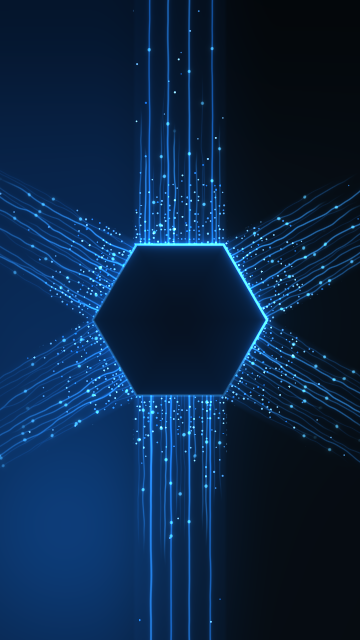
Reproduce this background procedurally as a WebGL 1 fragment shader.

```glsl
precision highp float;
// Glowing hexagon with six streams of wavy light threads and sparks on deep blue.
uniform vec2 u_resolution;

const float PI = 3.14159265;
const float APOTHEM = 0.2095;
const float HALF_SIDE = 0.121;
const vec3 DEEP_BLUE = vec3(0.03, 0.135, 0.28);
const vec3 NIGHT = vec3(0.022, 0.045, 0.068);
const vec3 AZURE = vec3(0.07, 0.37, 0.76);
const vec3 CYAN = vec3(0.36, 0.80, 0.98);

float hash(vec2 p) {
  return fract(sin(dot(p, vec2(127.1, 311.7))) * 43758.5453);
}

float noise(float x, float seed) {
  float i = floor(x);
  float f = fract(x);
  f = f * f * (3.0 - 2.0 * f);
  return mix(hash(vec2(i, seed)), hash(vec2(i + 1.0, seed)), f) - 0.5;
}

float blob(vec2 p, vec2 center, vec2 radius) {
  vec2 q = (p - center) / radius;
  return exp(-dot(q, q));
}

float disc(float dist, float radius, float pixel) {
  return 1.0 - smoothstep(radius - 0.5 * pixel, radius + pixel, dist);
}

// Backdrop: blue on the left, near black on the right
vec3 backdrop(vec2 p) {
  vec3 color = mix(DEEP_BLUE, NIGHT, smoothstep(-0.25, 0.28, p.x));
  color += vec3(0.02, 0.10, 0.19) * blob(p, vec2(-0.32, -0.58), vec2(0.34, 0.36));
  color += vec3(0.005, 0.02, 0.04) * blob(p, vec2(-0.45, 0.0), vec2(0.25, 0.3));
  color += vec3(0.003, 0.035, 0.07) * blob(p, vec2(0.05, 0.0), vec2(0.38, 0.36));
  return color * (1.0 - 0.4 * smoothstep(0.35, 0.95, p.y));
}

// Threads: x = across the stream, y = distance out from the edge
vec3 threads(vec2 q, float seed, float upright, float pixel) {
  vec3 light = vec3(0.0);
  for (int i = 0; i < 17; i++) {
    float id = float(i) + seed * 31.0;
    float pick = hash(vec2(id, 1.7));
    // Every fourth upright thread is a long straight beam
    float beam = upright * step(mod(float(i) + 2.0, 4.0), 0.5);
    float reach = mix(0.14, 0.55, hash(vec2(id, 4.3))) + 0.12 * (1.0 - upright) + 0.75 * beam;
    float power = max(mix(0.22, 0.9, pick * pick), beam * 0.8);
    float slot = (float(i) + 0.5 + 0.7 * (hash(vec2(id, 8.1)) - 0.5)) / 17.0;
    float sway = noise(q.y * 14.0, id) + 0.25 * noise(q.y * 45.0, id + 9.0);
    float axis = (slot * 2.0 - 1.0) * HALF_SIDE + sway * mix(0.012, 0.005, upright) * (1.0 - 0.6 * beam);
    float across = abs(q.x - axis);
    float fade = (1.0 - smoothstep(reach * 0.75, reach, q.y))
               * mix(1.0, 0.7, smoothstep(0.0, 0.45, q.y));
    float core = disc(across, mix(0.0004, 0.0013, pick) + 0.0008 * beam, pixel);
    light += fade * power * (mix(AZURE, CYAN, 0.45 * pick) * core * 0.8
           + AZURE * (0.22 + 0.2 * beam) * exp(-across / 0.005));

    // Sparse beads riding on the thread
    float cell = floor(q.y / 0.075);
    float chance = hash(vec2(cell, id + 2.0));
    float along = (cell + 0.2 + 0.6 * hash(vec2(cell, id + 5.0))) * 0.075;
    float dist = length(vec2(across, q.y - along));
    float bead = disc(dist, mix(0.001, 0.004, chance), pixel) + 0.35 * exp(-dist / 0.005);
    light += CYAN * bead * step(0.8, chance) * fade * 0.65;
  }
  return light;
}

// Sparks: jittered grid that thins out away from the edge
vec3 sparks(vec2 q, float seed, float pixel) {
  const float CELL = 0.0115;
  vec2 id = floor(q / CELL);
  float chance = hash(id + seed * 17.0);
  vec2 jitter = vec2(hash(id + seed + 3.1), hash(id + seed + 7.7));
  float dist = length(q - (id + 0.22 + 0.56 * jitter) * CELL);
  float density = 0.55 * exp(-pow(q.y / 0.13, 2.0));
  float glow = disc(dist, mix(0.0007, 0.0021, jitter.x), pixel);
  return mix(AZURE, vec3(0.65, 0.92, 1.0), jitter.y) * glow * step(chance, density);
}

void main() {
  vec2 p = (gl_FragCoord.xy - 0.5 * u_resolution) / u_resolution.x;
  float pixel = 1.0 / u_resolution.x;

  // Fold the plane onto the nearest of the six sides
  float sector = floor(atan(p.y, p.x) / (PI / 3.0));
  float angle = (sector + 0.5) * PI / 3.0;
  vec2 normal = vec2(cos(angle), sin(angle));
  vec2 q = vec2(dot(p, vec2(normal.y, -normal.x)), dot(p, normal) - APOTHEM);
  float upright = smoothstep(0.8, 0.95, abs(normal.y));
  float outside = smoothstep(-pixel, pixel, q.y);

  // Streams
  float strip = 1.0 - smoothstep(HALF_SIDE, HALF_SIDE + 0.012, abs(q.x));
  vec3 stream = threads(q, sector + 4.0, upright, pixel);
  stream += sparks(q, sector + 4.0, pixel);
  stream += AZURE * (0.15 * exp(-q.y * 11.0) + 0.04 * upright);
  stream *= mix(0.65, 1.0, smoothstep(-0.5, -0.15, p.x));

  // Dark inner plate
  float rim = smoothstep(-0.2, 0.0, q.y);
  vec3 plate = mix(vec3(0.022, 0.07, 0.135), vec3(0.022, 0.10, 0.20), rim);
  vec3 color = mix(plate, backdrop(p) + stream * strip, outside);

  // Neon outline, strongest towards the upper right
  float facing = dot(p / max(length(p), 0.001), vec2(0.643, 0.766));
  float strength = mix(0.22, 1.0, smoothstep(-0.2, 0.7, facing));
  float edge = length(vec2(max(abs(q.x) - HALF_SIDE, 0.0), q.y));
  color += strength * (CYAN * disc(edge, 0.0024, pixel) * 0.95
         + AZURE * (0.7 * exp(-edge / 0.008) + 0.14 * exp(-edge / 0.035)));

  gl_FragColor = vec4(min(color, 1.0), 1.0);
}
```
